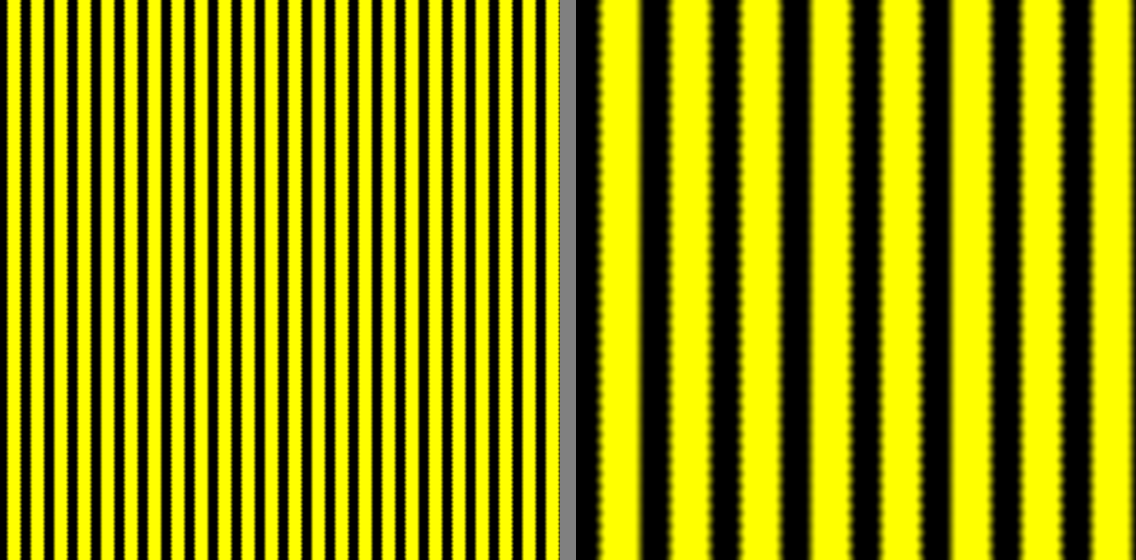
Left, the full canvas; right, a detail of the centre.
Reproduce this pattern procedurally as a WebGL 1 fragment shader.

```glsl
precision highp float;
// Soft-edged vertical yellow stripes on black, with a faint dotted ripple on the edges.

uniform vec2 u_resolution;

#define STRIPE_COUNT 23.92    // repeats across the canvas
#define FIRST_CENTRE 0.0251   // centre of the first stripe, in canvas widths
#define STRIPE_DUTY  0.565    // yellow share of one repeat
#define EDGE_SOFT    0.09     // half width of the edge ramp, in repeats
#define RIPPLE_COUNT 128.0    // edge dots down the canvas
#define RIPPLE_DEPTH 0.014    // largest edge shift, in repeats
#define STRIPE_COLOR vec3(1.0, 1.0, 0.0)
#define GROUND_COLOR vec3(0.0)

const float TAU = 6.28318;

// Strength of the dotted ripple, drifting from one edge to the next.
float rippleStrength(float edgeId) {
    return 0.5 + 0.5 * sin(edgeId * 2.1) * cos(edgeId * 0.73);
}

// Coverage of the stripe around a position measured in repeats.
float stripeCoverage(float position, float y, float pixel) {
    float id = floor(position + 0.5);
    float offset = position - id;
    float edgeId = 2.0 * id + step(0.0, offset);
    float ripple = RIPPLE_DEPTH * rippleStrength(edgeId) * sin(TAU * RIPPLE_COUNT * y);
    float edgeDistance = abs(offset) - 0.5 * STRIPE_DUTY + ripple;
    float soft = max(EDGE_SOFT, 0.75 * pixel);
    return 1.0 - smoothstep(-soft, soft, edgeDistance);
}

void main() {
    vec2 uv = gl_FragCoord.xy / u_resolution;
    float position = (uv.x - FIRST_CENTRE) * STRIPE_COUNT;
    float pixel = STRIPE_COUNT / u_resolution.x;
    float coverage = stripeCoverage(position, uv.y, pixel);
    gl_FragColor = vec4(mix(GROUND_COLOR, STRIPE_COLOR, coverage), 1.0);
}
```
